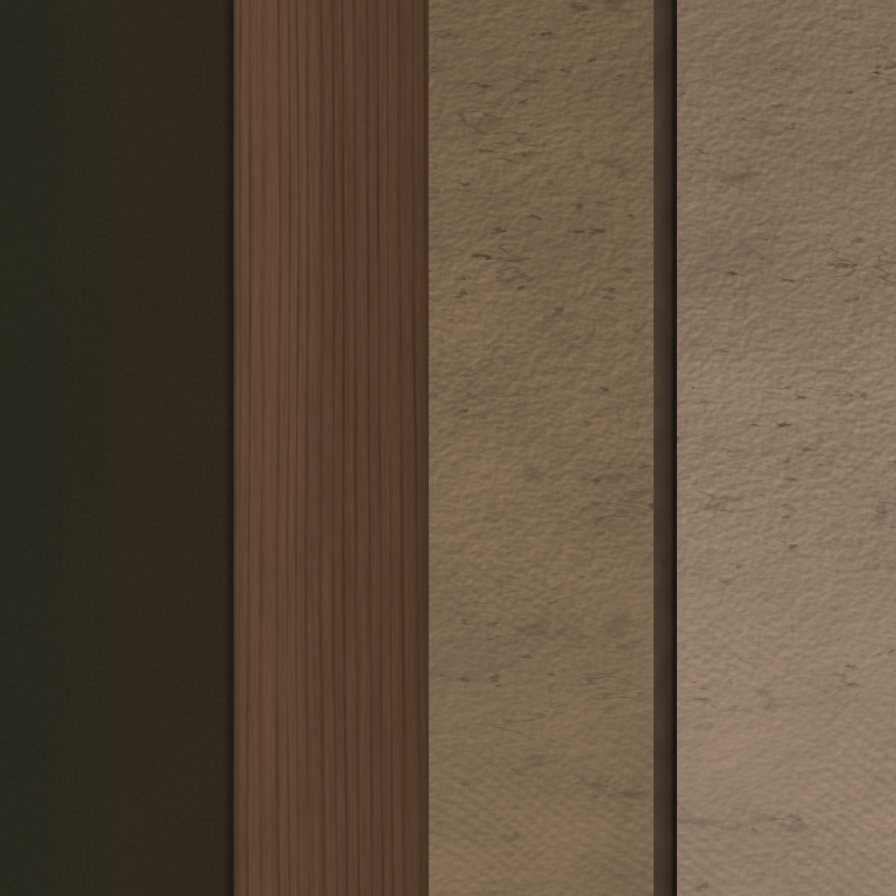
Give the GLSL for this texture, as a WebGL 2 fragment shader.

```glsl
#version 300 es
precision highp float;
// Vertical wall panels: dark matte board, fine-grained wood and two slabs of
// weathered stone split by a shadowed groove. Stretched gradient noise makes
// the grain and pits; a warped diagonal wave makes the tooled stone ridges.

#define WOOD_LEFT 0.2605
#define WOOD_RIGHT 0.4785
#define GROOVE_LEFT 0.7295
#define GROOVE_RIGHT 0.7555
#define GRAIN_DEPTH 0.26
#define PIT_DEPTH 0.36
#define RELIEF_DEPTH 0.11
#define RIDGE_DEPTH 0.022
#define RIDGE_COUNT 82.0

uniform vec2 u_resolution;
out vec4 outColor;

vec2 hash2(vec2 p) {
    vec3 q = fract(p.xyx * vec3(0.1031, 0.1030, 0.0973));
    q += dot(q, q.yzx + 33.33);
    return fract((q.xx + q.yz) * q.zy);
}

vec2 gradientAt(vec2 cell) {
    float angle = 6.2832 * hash2(cell).x;
    return vec2(cos(angle), sin(angle));
}

// Gradient noise, roughly -0.7 to 0.7
float noise(vec2 p) {
    vec2 i = floor(p), f = p - i;
    vec2 w = f * f * f * (f * (f * 6.0 - 15.0) + 10.0);
    vec2 e = vec2(0.0, 1.0);
    float low = mix(dot(gradientAt(i), f), dot(gradientAt(i + e.yx), f - e.yx), w.x);
    float high = mix(dot(gradientAt(i + e), f - e), dot(gradientAt(i + 1.0), f - 1.0), w.x);
    return mix(low, high, w.y);
}

float fbm(vec2 p) {
    float sum = 0.0, amp = 0.6;
    for (int i = 0; i < 4; i++) {
        sum += amp * noise(p);
        p = mat2(1.6, 1.2, -1.2, 1.6) * p + 17.3;
        amp *= 0.55;
    }
    return sum;
}

vec3 darkBoard(vec2 p) {
    vec3 color = mix(vec3(0.160, 0.158, 0.118), vec3(0.190, 0.158, 0.122), smoothstep(0.0, 0.2, p.x));
    color *= 1.0 + 0.09 * noise(p * 230.0) + 0.05 * noise(p * 5.0);
    return color * mix(0.62, 1.0, smoothstep(0.0, 0.012, WOOD_LEFT - p.x));
}

vec3 wood(vec2 p) {
    float x = (p.x - WOOD_LEFT) / (WOOD_RIGHT - WOOD_LEFT);
    float bend = p.x + 0.006 * noise(vec2(p.x * 9.0, p.y * 1.6)) + 0.012 * x * x * p.y;
    // Narrow dark growth lines of uneven spacing
    float phase = bend * 75.0 + 1.1 * noise(vec2(bend * 24.0, 3.0));
    float line = pow(0.5 + 0.5 * cos(6.2832 * phase), 5.0);
    line *= 0.55 + 0.7 * noise(vec2(bend * 40.0, p.y * 2.0));
    float fiber = noise(vec2(bend * 240.0, p.y * 7.0)) + 0.5 * noise(vec2(p.x * 330.0, p.y * 45.0));
    vec3 color = mix(vec3(0.385, 0.278, 0.205), vec3(0.335, 0.240, 0.172), x);
    color *= 1.0 - GRAIN_DEPTH * line + 0.11 * fiber + 0.10 * noise(vec2(bend * 28.0, p.y * 0.8));
    color *= 1.0 - 0.14 * smoothstep(0.93, 1.0, x);
    return color * mix(0.72, 1.0, smoothstep(0.0, 0.025, x));
}

float stoneHeight(vec2 p) {
    return fbm(p * vec2(55.0, 85.0)) + 0.35 * noise(p * vec2(130.0, 190.0));
}

vec3 stone(vec2 p) {
    float rightSlab = step(GROOVE_LEFT, p.x);
    vec3 slabLow = mix(vec3(0.490, 0.410, 0.318), vec3(0.570, 0.490, 0.410), rightSlab);
    vec3 slabHigh = mix(vec3(0.450, 0.374, 0.284), vec3(0.490, 0.416, 0.334), rightSlab);
    vec3 color = mix(slabLow, slabHigh, smoothstep(0.25, 1.0, p.y));
    vec2 q = p + rightSlab * vec2(3.1, 1.7);
    color *= 1.0 + 0.11 * fbm(q * vec2(5.0, 9.0));

    // Embossed relief lit from the upper left
    vec2 lightStep = vec2(-0.0022, 0.0026);
    float relief = stoneHeight(q) - stoneHeight(q + lightStep);
    float roughness = mix(0.6, 1.0, smoothstep(0.15, 0.55, p.y));
    color *= 1.0 + RELIEF_DEPTH * roughness * clamp(relief * 2.2, -1.0, 1.0);

    // Slanted tool ridges, clearest in the lower half
    float along = dot(p, vec2(0.55, 0.84)) + 0.016 * noise(q * 7.0);
    float ridgeMask = smoothstep(-0.3, 0.35, noise(q * 6.0 + 9.0)) * mix(1.3, 0.5, p.y);
    color *= 1.0 + RIDGE_DEPTH * ridgeMask * sin(6.2832 * RIDGE_COUNT * along);

    // Flat pits, thin cracks and broad stains gathered in level bands
    float band = smoothstep(-0.25, 0.4, noise(q * vec2(3.0, 11.0)) + 0.3 * smoothstep(0.1, 0.5, p.y) - 0.1);
    float pits = smoothstep(0.22, 0.48, fbm(q * vec2(30.0, 68.0) + 4.0)) * band;
    float seam = abs(fbm(q * vec2(7.0, 26.0) + 21.0));
    float cracks = (1.0 - smoothstep(0.0, 0.045, seam)) * smoothstep(0.05, 0.35, noise(q * vec2(8.0, 17.0) + 31.0));
    float stains = smoothstep(0.2, 0.5, fbm(q * vec2(11.0, 25.0) + 13.0));
    color *= 1.0 - PIT_DEPTH * (0.8 * pits + 0.45 * cracks * band + 0.35 * stains);
    return color;
}

vec3 groove(vec2 p) {
    float x = (p.x - GROOVE_LEFT) / (GROOVE_RIGHT - GROOVE_LEFT);
    vec3 color = mix(vec3(0.275, 0.228, 0.180), vec3(0.205, 0.172, 0.138), smoothstep(0.1, 0.75, x));
    color *= 1.0 + 0.2 * fbm(p * vec2(35.0, 22.0));
    return color * mix(1.0, 0.5, smoothstep(0.68, 0.9, x));
}

void main() {
    vec2 p = gl_FragCoord.xy / u_resolution;
    float soft = max(0.0008, 0.75 / u_resolution.x);
    vec3 color = mix(darkBoard(p), wood(p), smoothstep(-soft, soft, p.x - WOOD_LEFT));
    color = mix(color, stone(p), smoothstep(-soft, soft, p.x - WOOD_RIGHT));
    float inGroove = smoothstep(-soft, soft, p.x - GROOVE_LEFT) * smoothstep(-soft, soft, GROOVE_RIGHT - p.x);
    outColor = vec4(mix(color, groove(p), inGroove), 1.0);
}
```
